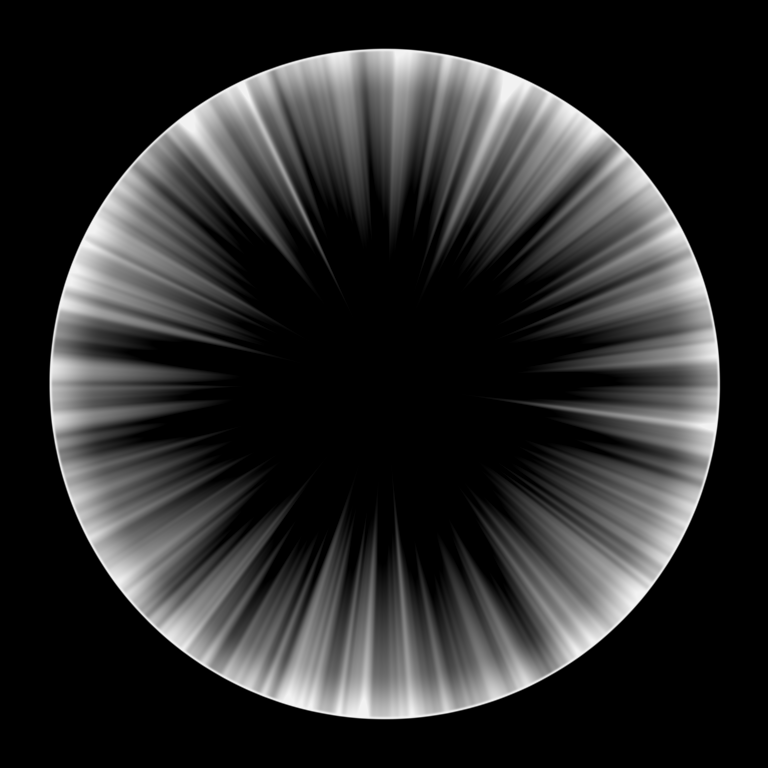
This background is drawn by a Shadertoy shader. Its source:

```glsl
// A pale disc of fine radial streaks that fade into a black centre.
// Layered noise around the angle shifts a radial brightness ramp, so each
// streak starts at its own depth; a thin white rim closes the disc.

const float TAU = 6.2831853;

float hash(float n) {
    return fract(sin(n * 127.1 + 3.7) * 43758.547);
}

// Smooth noise that wraps after the given number of cells per turn
float ringNoise(float turn, float cells, float seed) {
    float x = fract(turn) * cells;
    float cell = floor(x);
    float left = hash(cell + seed);
    float right = hash(mod(cell + 1.0, cells) + seed);
    return mix(left, right, smoothstep(0.0, 1.0, x - cell));
}

// Mixed streak widths, centred on zero
float streaks(float turn) {
    return 0.28 * ringNoise(turn, 54.0, 11.0)
         + 0.34 * ringNoise(turn, 122.0, 203.0)
         + 0.26 * ringNoise(turn, 246.0, 517.0)
         + 0.12 * ringNoise(turn, 430.0, 911.0) - 0.5;
}

// Slim rays, unevenly spaced, that reach furthest inward
float longRays(float angle) {
    float sum = 0.0;
    for (int i = 0; i < 17; i++) {
        float k = float(i);
        float aim = radians(21.0 * k + 16.0 + 16.0 * sin(0.37 * (k + 1.0)));
        float offset = mod(angle - aim + 0.5 * TAU, TAU) - 0.5 * TAU;
        float strength = 0.75 + 0.25 * hash(k + 40.0);
        sum += strength * exp(-pow(abs(offset) / 0.014, 2.0));
    }
    return sum;
}

void mainImage(out vec4 fragColor, in vec2 fragCoord) {
    float side = min(iResolution.x, iResolution.y);
    vec2 p = (fragCoord - 0.5 * iResolution.xy) / side - vec2(0.001, 0.0);
    float discRadius = 0.4365;
    float dist = length(p);
    float r = dist / discRadius;
    float angle = atan(p.y, p.x + 1e-6);

    // Radial ramp, shifted by streaks and broad bright sectors
    float light = 1.25 * (r - 0.51);
    light += 0.85 * streaks(angle / TAU);
    light += 0.04 * cos(4.0 * (angle - radians(52.0)));
    light += 0.36 * longRays(angle) * (1.15 - r);
    light = max(light, 0.0) * smoothstep(0.2, 0.55, r);

    // Soft glow towards the edge, then the thin rim
    light += 0.2 * smoothstep(0.86, 1.0, r);
    light = min(light, 0.95);
    float rim = exp(-pow(abs(dist - discRadius + 0.0015) / 0.0018, 2.0));
    light = mix(light, 0.96, 0.85 * rim);

    float pixel = 1.0 / side;
    light *= 1.0 - smoothstep(-pixel, pixel, dist - discRadius);
    fragColor = vec4(vec3(light), 1.0);
}
```
